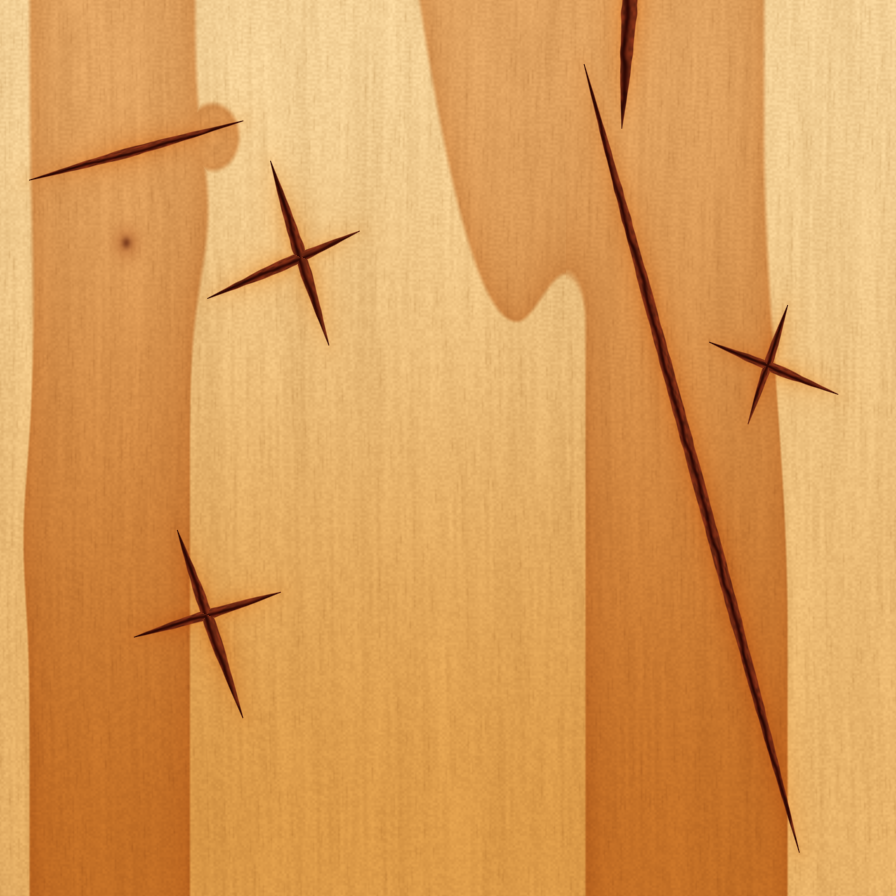
Reproduce this texture procedurally as a WebGL 2 fragment shader.

```glsl
#version 300 es
precision highp float;
// Pale planks with two darker heartwood bands, scored by burnt gashes and stars.
// Bands are signed distances to curved edges, grain is stretched value noise,
// and every gash is a tapered segment with a charred core and a warm glow.

#define GRAIN 0.055
#define GRIT 0.075
#define RIM_WIDTH 0.022
#define GLOW_WIDTH 0.012
#define GLOW_AMOUNT 0.62
#define TONGUE_TIP vec2(0.577, 0.641)
#define ARCH vec2(0.6315, 0.694)
#define WALL_X 0.6535
#define ARCH_STRETCH 0.4

uniform vec2 u_resolution;
out vec4 fragColor;

const int GASHES = 9;
// Each gash: start xy, end xy.
const vec4 gashLine[GASHES] = vec4[](
  vec4(0.033, 0.799, 0.271, 0.865), vec4(0.652, 0.928, 0.892, 0.049),
  vec4(0.712, 1.140, 0.694, 0.857), vec4(0.302, 0.820, 0.367, 0.615),
  vec4(0.232, 0.667, 0.401, 0.742), vec4(0.198, 0.408, 0.271, 0.199),
  vec4(0.150, 0.289, 0.313, 0.339), vec4(0.879, 0.659, 0.835, 0.527),
  vec4(0.792, 0.618, 0.935, 0.560));
const float gashWidth[GASHES] = float[](
  0.0046, 0.0060, 0.0085, 0.0064, 0.0056, 0.0064, 0.0054, 0.0048, 0.0050);

float hash(vec2 p) { return fract(sin(dot(p, vec2(127.1, 311.7))) * 43758.5); }

float noise(vec2 p) {
  vec2 i = floor(p), f = fract(p);
  f = f * f * (3.0 - 2.0 * f);
  return mix(mix(hash(i), hash(i + vec2(1, 0)), f.x),
             mix(hash(i + vec2(0, 1)), hash(i + vec2(1, 1)), f.x), f.y);
}

float bump(float x, float center, float width) {
  float t = (x - center) / width;
  return exp(-t * t);
}

// Lower edge of the hanging tongue: a parabola, then a rise to the arch.
float tongueEdge(float x) {
  float t = (TONGUE_TIP.x - x) / 0.109;
  return t > 0.0 ? 1.0 - (1.0 - TONGUE_TIP.y) * (1.0 - t * t)
                 : mix(TONGUE_TIP.y, ARCH.y, smoothstep(TONGUE_TIP.x, ARCH.x, x));
}

// Signed distances, positive inside the dark wood.
float rightBand(vec2 p) {
  float d;
  if (p.x < ARCH.x) {
    float slope = (tongueEdge(p.x + 0.001) - tongueEdge(p.x - 0.001)) / 0.002;
    d = (p.y - tongueEdge(p.x)) / sqrt(1.0 + slope * slope);
  } else {
    float r = WALL_X - ARCH.x;
    vec2 q = vec2(p.x - WALL_X, (p.y - ARCH.y) * ARCH_STRETCH) + r;
    d = length(max(q, 0.0)) + min(max(q.x, q.y), 0.0) - r;
  }
  float outer = 0.853 + 0.026 * (1.0 - smoothstep(0.3, 0.85, p.y));
  return min(d, outer - p.x);
}

float leftBand(vec2 p) {
  float inner = 0.033 + 0.004 * bump(p.y, 0.65, 0.15) - 0.007 * bump(p.y, 0.4, 0.1);
  float outer = 0.212 + 0.006 * smoothstep(0.5, 0.9, p.y) + 0.016 * bump(p.y, 0.76, 0.1);
  float knot = 0.03 - length((p - vec2(0.237, 0.847)) * vec2(1.0, 0.8));
  return max(min(p.x - inner, outer - p.x), knot);
}

// Soft growth rings fading away from a centre.
float rings(vec2 p, vec2 center, vec2 size, float count) {
  float r = length((p - center) / size);
  return sin(r * count + 2.0 * noise(p * 14.0)) * exp(-r * r);
}

void main() {
  vec2 p = gl_FragCoord.xy / u_resolution;
  float px = 1.0 / min(u_resolution.x, u_resolution.y);

  // Base woods, both warmer toward the bottom.
  float sides = smoothstep(0.25, 0.47, abs(p.x - 0.45));
  vec3 paleLow = mix(vec3(0.86, 0.60, 0.28), vec3(0.91, 0.70, 0.41), sides);
  vec3 pale = mix(paleLow, vec3(0.95, 0.81, 0.58), smoothstep(0.02, 1.0, p.y));
  vec3 dark = mix(vec3(0.77, 0.44, 0.15), vec3(0.88, 0.64, 0.38), smoothstep(0.0, 1.0, p.y));

  float left = leftBand(p), right = rightBand(p);
  float band = max(left, right);
  float soft = mix(0.0012, 0.0030, smoothstep(0.55, 0.7, p.y)) + 0.5 * px;
  dark *= 1.0 - vec3(0.06, 0.12, 0.20) * exp(-max(band, 0.0) / RIM_WIDTH);
  float darkMask = smoothstep(-soft, soft, band);
  vec3 color = mix(pale, dark, darkMask);

  // Grain: broad streaks, fine fibres, short pores and grit.
  float gx = p.x + 0.012 * noise(vec2(p.x * 5.0, p.y * 3.0));
  float streak = noise(vec2(gx * 38.0, p.y * 1.4)) - 0.5;
  float fibre = noise(vec2(gx * 230.0, p.y * 12.0)) - 0.5;
  vec2 poreUv = vec2(gx * 210.0, p.y * 36.0);
  poreUv.y += hash(vec2(floor(poreUv.x), 3.0));
  float pore = step(0.83, hash(floor(poreUv))) * bump(fract(poreUv.x), 0.5, 0.25)
             * bump(fract(poreUv.y), 0.5, 0.3);
  float figure = rings(p, vec2(0.085, 0.91), vec2(0.05, 0.15), 12.0)
               + rings(p, vec2(0.59, 1.02), vec2(0.07, 0.16), 8.0)
               + 1.5 * rings(p, vec2(0.240, 0.847), vec2(0.025, 0.035), 9.0);
  float shade = GRAIN * (0.8 * streak + fibre) - 0.05 * pore + 0.018 * figure * darkMask
              + GRIT * (noise(p * 380.0) - 0.5);
  color *= 1.0 + shade * vec3(0.8, 1.1, 1.6);

  // Small eye knot.
  float eye = length((p - vec2(0.141, 0.729)) * vec2(1.15, 0.9));
  color = mix(color, vec3(0.70, 0.38, 0.17), 0.55 * exp(-eye * eye / 0.00025));
  color = mix(color, vec3(0.42, 0.18, 0.08), 0.75 * exp(-eye * eye / 0.00003));

  // Nearest gash, its glow and the side of its axis.
  float cut = 1.0, side = 0.0, along = 0.0, glow = 0.0;
  for (int i = 0; i < GASHES; i++) {
    vec2 a = gashLine[i].xy, axis = gashLine[i].zw - a, q = p - a;
    float len = length(axis);
    float t = clamp(dot(q, axis) / (len * len), 0.0, 1.0);
    float taper = 1.0 - pow(abs(2.0 * t - 1.0), 1.0 + 2.2 * len);
    float ragged = 0.0012 * (noise(vec2(t * len * 90.0, float(i))) - 0.5) * taper;
    float d = length(q - axis * t) - gashWidth[i] * taper + ragged;
    glow = max(glow, exp(-max(d, 0.0) / GLOW_WIDTH) * (0.25 + 0.75 * taper));
    if (d < cut) {
      cut = d;
      side = (axis.x * q.y - axis.y * q.x) / (len * gashWidth[i]);
      along = t * len;
    }
  }
  color = mix(color, color * vec3(0.95, 0.73, 0.42), GLOW_AMOUNT * glow);

  // Charred cut: black groove beside a red-brown lit wall.
  float wobble = noise(vec2(along * 60.0, 7.0)) - 0.5;
  float groove = bump(side + wobble * 0.6, -0.15, 0.4);
  vec3 charred = mix(vec3(0.46, 0.17, 0.08), vec3(0.19, 0.035, 0.015), groove);
  charred *= 0.8 + 0.4 * noise(vec2(along * 200.0, side * 3.0));
  color = mix(color, charred, 1.0 - smoothstep(-0.6 * px, 0.0008 + 0.6 * px, cut));

  fragColor = vec4(clamp(color, 0.0, 1.0), 1.0);
}
```
